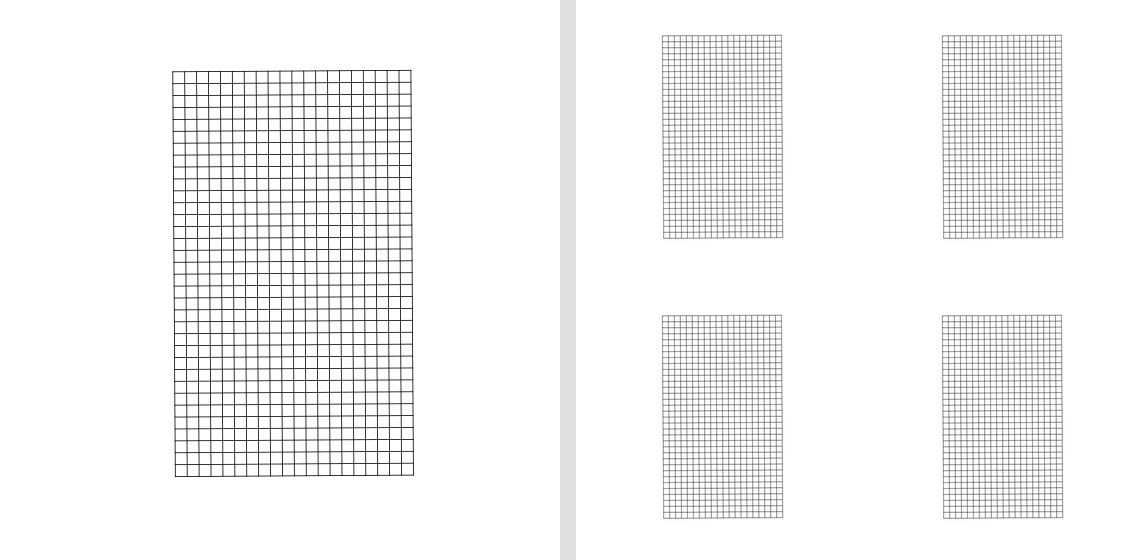
Left: one tile. Right: repeated 2 by 2.
Give the GLSL for this pattern, as a Shadertoy shader.

```glsl
// Thin black grid of 20 by 34 square cells, slightly tilted, on a white sheet whose blank margins tile.

// Share of a pixel-wide window, at signed distance d, that lies within halfWidth of zero.
vec2 coverage(vec2 d, vec2 halfWidth, float pixel) {
    vec2 hi = min(d + 0.5 * pixel, halfWidth);
    vec2 lo = max(d - 0.5 * pixel, -halfWidth);
    return clamp((hi - lo) / pixel, 0.0, 1.0);
}

void mainImage(out vec4 fragColor, in vec2 fragCoord) {
    float pixel = 1.0 / min(iResolution.x, iResolution.y);
    vec2 uv = fragCoord / iResolution.xy;

    // Grid frame: centred on the sheet's drawing, turned a little anticlockwise
    float tilt = 0.0063;
    mat2 toGrid = mat2(cos(tilt), -sin(tilt), sin(tilt), cos(tilt));
    vec2 p = toGrid * (uv - vec2(0.5234, 0.5117));

    // Nearest ruled line on each axis, limited to the outer border
    float cell = 0.02126;
    float halfLine = 0.00071;
    vec2 halfCells = vec2(10.0, 17.0);
    vec2 nearest = clamp(round(p / cell), -halfCells, halfCells);
    vec2 lines = coverage(p - nearest * cell, vec2(halfLine), pixel);

    // Lines end at the border
    vec2 inside = coverage(p, halfCells * cell + halfLine, pixel);
    vec2 ink = lines * inside.yx;

    vec3 paper = vec3(1.0);
    fragColor = vec4(paper * (1.0 - ink.x) * (1.0 - ink.y), 1.0);
}
```
